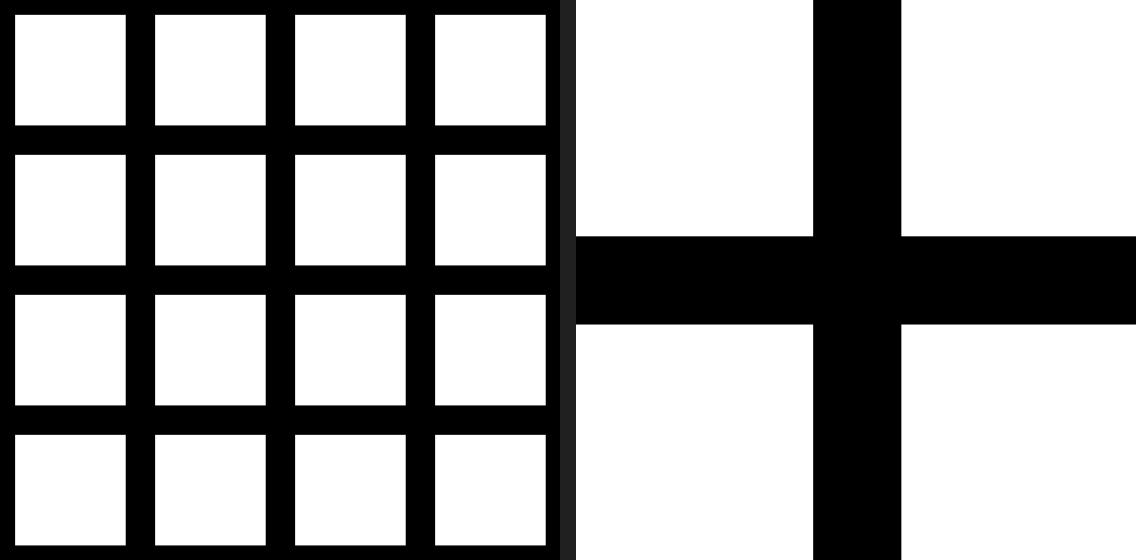
Left, the full canvas; right, a detail of the centre.
Reproduce this pattern procedurally as a Shadertoy shader.

```glsl
// A four by four grid of white squares parted by wide black bars.
// Each repeat measures its distance to a centred box, and that distance
// is turned into smooth coverage about one pixel wide.

const float REPEATS = 4.0;               // whole number, so the canvas tiles
const float HALF_SIDE = 0.395;           // half a square, in cell units
const vec2 SHIFT = vec2(0.003, -0.001);  // slight offset of the grid, in cells
const vec3 BAR_COLOR = vec3(0.0);
const vec3 SQUARE_COLOR = vec3(1.0);

// Position within a repeat, measured from its centre
vec2 cellPosition(vec2 uv, float repeats, vec2 shift) {
    return fract(uv * repeats - shift) - 0.5;
}

// Signed distance per axis to the sides of a square, as pixel coverage
float squareCoverage(vec2 p, float halfSide, vec2 pixel) {
    vec2 inside = clamp((halfSide - abs(p)) / pixel + 0.5, 0.0, 1.0);
    return inside.x * inside.y;
}

void mainImage(out vec4 fragColor, in vec2 fragCoord) {
    vec2 uv = fragCoord / iResolution.xy;
    vec2 pixel = REPEATS / iResolution.xy;

    vec2 cell = cellPosition(uv, REPEATS, SHIFT);
    float square = squareCoverage(cell, HALF_SIDE, pixel);

    fragColor = vec4(mix(BAR_COLOR, SQUARE_COLOR, square), 1.0);
}
```
